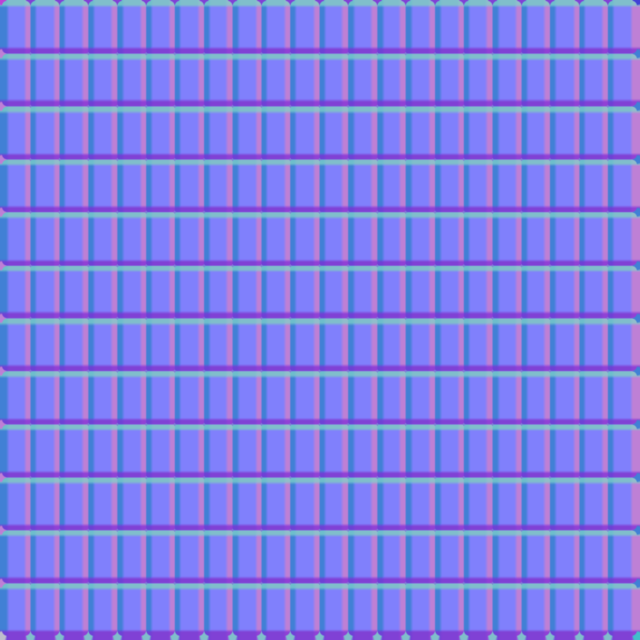
This texture map is drawn by a Shadertoy shader. Its source:

```glsl
// Tangent-space normal map of a grid of upright bevelled tiles.
#define TILE_COUNT vec2(22.0, 12.0)
#define GRID_LOW vec2(0.003, 0.006)    // lower left corner of the grid
#define GRID_HIGH vec2(0.995, 0.999)   // upper right corner of the grid
#define BEVEL_FLAT 0.0055              // width of the evenly sloped rim
#define BEVEL_END 0.0120               // where the rim meets the flat face
#define SEAM_WIDTH 0.0016
#define SEAM_JITTER 0.0011
#define INNER_RADIUS 0.0032
#define BORDER_RADIUS 0.0090
#define SLOPE_TINT 0.245               // red and green shift of a full slope
#define SLOPE_DIM 0.155                // blue loss of a full slope

float hash(float n) {
    return fract(sin(n * 127.1 + 11.7) * 4375.85);
}

// Slightly uneven seam positions, one column seam and one row seam.
vec2 seamAt(vec2 index) {
    vec2 pitch = (GRID_HIGH - GRID_LOW) / TILE_COUNT;
    vec2 wobble = vec2(hash(index.x), hash(index.y + 57.0)) - 0.5;
    return GRID_LOW + index * pitch + wobble * SEAM_JITTER;
}

vec2 tileIndex(vec2 p) {
    vec2 id = floor((p - GRID_LOW) / (GRID_HIGH - GRID_LOW) * TILE_COUNT);
    id -= 1.0 - step(seamAt(id), p);
    id += step(seamAt(id + 1.0), p);
    return clamp(id, vec2(0.0), TILE_COUNT - 1.0);
}

// Slope in xy and blue dimming in z.
vec3 tileSlope(vec2 p, float blur) {
    vec2 id = tileIndex(p);
    vec2 low = seamAt(id);
    vec2 high = seamAt(id + 1.0);
    vec2 halfSize = 0.5 * (high - low);
    vec2 local = p - 0.5 * (low + high);
    vec2 side = sign(local);
    vec2 inset = max(halfSize - abs(local), 0.0);

    // Nearest seams, flagged when they bound the whole grid
    vec2 nearSeam = id + step(vec2(0.0), local);
    vec2 border = max(1.0 - step(0.5, nearSeam), step(TILE_COUNT - 0.5, nearSeam));

    // Bevel rim, softened where two tiles meet
    vec2 wear = 0.92 + 0.16 * vec2(hash(nearSeam.x + 31.0), hash(nearSeam.y + 83.0));
    vec2 rim = 1.0 - smoothstep(BEVEL_FLAT * wear, BEVEL_END * wear, inset);
    vec2 seam = smoothstep(vec2(-0.0004), vec2(SEAM_WIDTH), inset);
    vec2 slope = side * rim * max(seam, border);
    slope.x *= 1.0 - 0.72 * rim.y;
    float dim = max(rim.x, rim.y);

    // Rounded corners expose the opposite slope along the border
    float radius = mix(INNER_RADIUS, BORDER_RADIUS, max(border.x, border.y));
    vec2 corner = max(abs(local) - halfSize + radius, 0.0);
    float outside = smoothstep(-blur, blur, length(corner) - radius);
    float diagonal = min(corner.x, corner.y) / max(max(corner.x, corner.y), 0.0001);
    float notch = outside * smoothstep(0.0, 0.4, diagonal);
    slope = mix(slope, -side * border, notch);

    return vec3(slope, dim);
}

void mainImage(out vec4 fragColor, in vec2 fragCoord) {
    vec2 uv = fragCoord / iResolution.xy;
    float blur = max(1.0 / iResolution.y, 0.0010);

    // Four samples per pixel keep the narrow seams smooth
    vec3 slope = vec3(0.0);
    for (int i = 0; i < 4; i++) {
        vec2 offset = vec2(float(i % 2), float(i / 2)) * 0.5 - 0.25;
        slope += 0.25 * tileSlope(uv + offset / iResolution.xy, blur);
    }

    // Encode the slope as a normal colour
    vec3 color = vec3(0.5, 0.5, 0.99);
    color.rg += slope.xy * SLOPE_TINT;
    color.b -= slope.z * SLOPE_DIM;
    color.b -= 0.04 * max(slope.y, 0.0);
    fragColor = vec4(clamp(color, 0.0, 1.0), 1.0);
}
```
